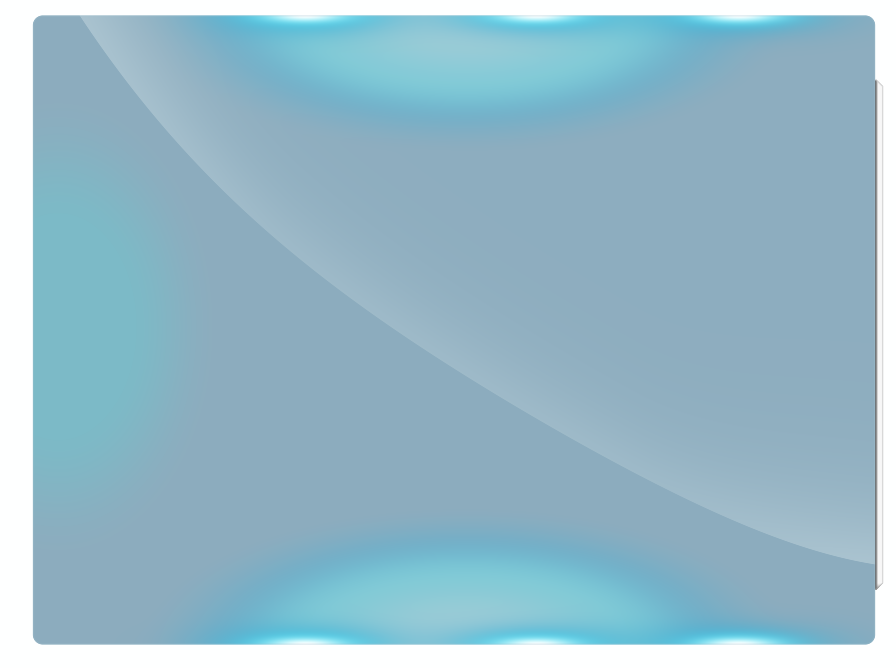
Reproduce this background procedurally as a Shadertoy shader.

```glsl
// A blue-grey glass panel with cyan edge lights and a curved sheen, on white.
#define CANVAS_ASPECT 1.34
#define PANEL_CENTER vec2(0.679, 0.506)
#define PANEL_HALF vec2(0.630, 0.471)
#define CORNER_RADIUS 0.015
#define BASE_COLOR vec3(0.550, 0.675, 0.745)
#define SIDE_COLOR vec3(0.485, 0.730, 0.780)
#define SHEEN_WIDTH 0.075
#define LAMP_COUNT 3

float roundedBox(vec2 p, vec2 halfSize, float radius) {
    vec2 q = abs(p) - halfSize + radius;
    return length(max(q, 0.0)) + min(max(q.x, q.y), 0.0) - radius;
}

// Coverage of the inside of a signed distance, one pixel soft
float coverage(float dist, float pixel) {
    return 1.0 - smoothstep(-0.5 * pixel, 0.5 * pixel, dist);
}

// Height of the sheen boundary and its slope
vec2 sheenCurve(float x) {
    float t = (x - 0.119) / 1.19;
    float height = 0.977 + t * (-1.804 + t * (2.329 + t * (-2.347 + t)));
    float slope = (-1.804 + t * (4.658 + t * (-7.041 + 4.0 * t))) / 1.19;
    return vec2(height, slope);
}

// Broad pool of light: pale centre, cyan body, blue rim
vec3 addPool(vec3 color, vec2 p) {
    float r = length(p / vec2(0.46, 0.195));
    vec3 pool = mix(vec3(0.63, 0.80, 0.84), vec3(0.50, 0.79, 0.84),
                    smoothstep(0.1, 0.6, r));
    pool = mix(pool, vec3(0.40, 0.69, 0.80), smoothstep(0.5, 0.85, r));
    return mix(color, pool, 1.0 - smoothstep(0.6, 1.08, r));
}

// Small lamps along an edge: blue halo, cyan body, white core
vec3 addLamps(vec3 color, vec2 p) {
    for (int i = 0; i < LAMP_COUNT; i++) {
        float k = float(i);
        float lampX = 0.457 + 0.346 * k - 0.022 * k * (k - 1.0);
        vec2 d = p - vec2(lampX, 0.0);
        float halo = exp(-dot(d / vec2(0.135, 0.030), d / vec2(0.135, 0.030)));
        float body = exp(-dot(d / vec2(0.080, 0.015), d / vec2(0.080, 0.015)));
        float core = exp(-dot(d / vec2(0.052, 0.009), d / vec2(0.052, 0.009)));
        color = mix(color, vec3(0.24, 0.68, 0.83), 0.85 * halo);
        color = mix(color, vec3(0.32, 0.90, 0.97), body);
        color = mix(color, vec3(1.0), core);
    }
    return color;
}

vec3 panelColor(vec2 p, float pixel) {
    vec3 color = BASE_COLOR;

    // Soft light at the left side
    float side = length((p - vec2(0.087, 0.511)) / vec2(0.245, 0.355));
    color = mix(color, SIDE_COLOR, 1.0 - smoothstep(0.4, 1.0, side));

    // Lights mirrored on the top and bottom edges
    float edgeDepth = PANEL_HALF.y - abs(p.y - PANEL_CENTER.y);
    color = addPool(color, vec2(p.x - 0.698, edgeDepth));
    color = addLamps(color, vec2(p.x, edgeDepth));

    // Sheen, brightest on its curve and near both ends
    vec2 curve = sheenCurve(p.x);
    float dist = (p.y - curve.x) / sqrt(1.0 + curve.y * curve.y);
    float ends = smoothstep(0.25, 0.65, abs(p.x - 0.70));
    float strength = mix(0.17, 0.30, ends);
    float width = SHEEN_WIDTH * (1.0 + 0.35 * ends);
    float falloff = exp(-pow(max(dist, 0.0) / width, 1.3));
    float sheen = coverage(-dist, pixel) * (strength * falloff + 0.01);
    return mix(color, vec3(0.93, 0.97, 0.97), sheen);
}

void mainImage(out vec4 fragColor, in vec2 fragCoord) {
    vec2 p = fragCoord / iResolution.xy * vec2(CANVAS_ASPECT, 1.0);
    float pixel = 1.0 / iResolution.y;
    vec3 color = vec3(0.995, 1.0, 1.0);

    // Thin tab behind the right edge, with cut corners
    vec2 tab = abs(p - vec2(1.309, 0.499)) - vec2(0.012, 0.382);
    float tabDist = max(max(tab.x, tab.y), (tab.x + tab.y + 0.010) * 0.707);
    vec3 tabColor = mix(vec3(0.40), vec3(0.97), smoothstep(1.309, 1.314, p.x));
    tabColor = mix(tabColor, vec3(0.78), smoothstep(-0.003, 0.0, tabDist));
    float foot = 1.0 - smoothstep(0.117, 0.128, p.y);
    tabColor = mix(tabColor, vec3(0.45), 0.6 * foot);
    color = mix(color, tabColor, coverage(tabDist, pixel));

    // Panel with a fine bevel line
    float panelDist = roundedBox(p - PANEL_CENTER, PANEL_HALF, CORNER_RADIUS);
    vec3 panel = panelColor(p, pixel);
    float bevel = smoothstep(-0.003, 0.0, panelDist);
    panel = mix(panel, vec3(0.64, 0.76, 0.81), 0.4 * bevel);
    color = mix(color, panel, coverage(panelDist, pixel));

    fragColor = vec4(color, 1.0);
}
```
